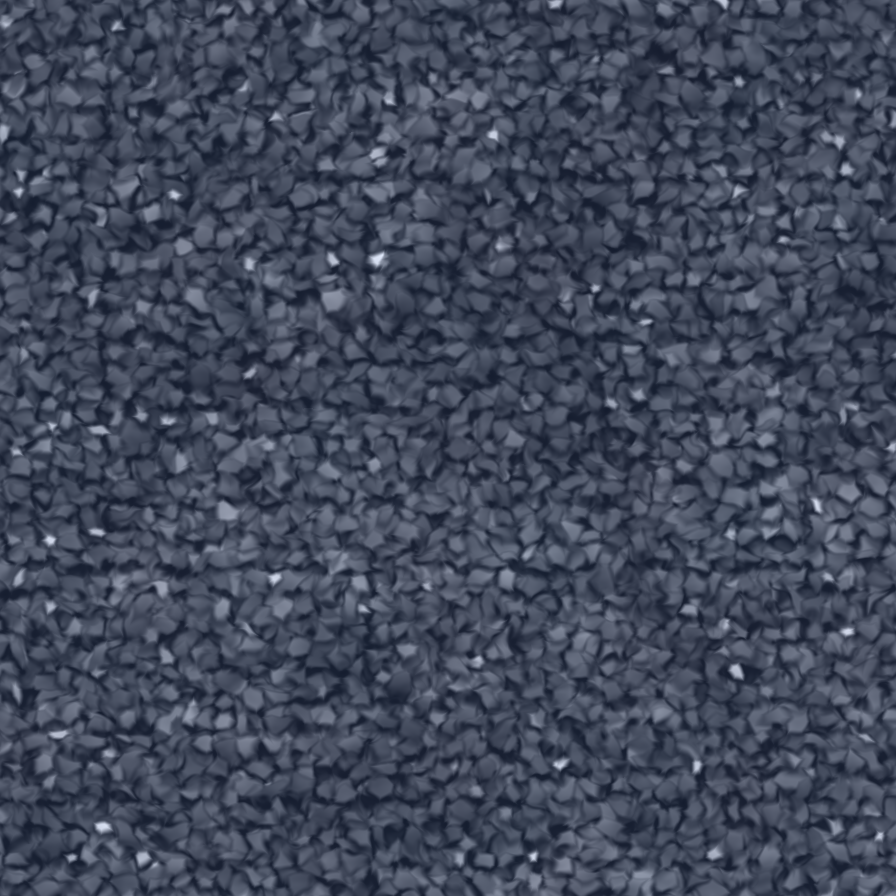
This texture is drawn by a Shadertoy shader. Its source:

```glsl
// Dark blue-grey crushed gravel with soft shadows and a few pale chips.

vec3 hash3(vec3 p) {
    p = fract(p * vec3(0.1031, 0.1030, 0.0973));
    p += dot(p, p.yxz + 33.33);
    return fract((p.xxy + p.yxx) * p.zyx);
}

float cornerSlope(vec2 corner, vec2 offset) {
    vec2 gradient = hash3(vec3(corner, 7.0)).xy * 2.0 - 1.0;
    return dot(gradient, offset);
}

float gradientNoise(vec2 p) {
    vec2 c = floor(p), f = fract(p);
    vec2 u = f * f * f * (f * (f * 6.0 - 15.0) + 10.0);
    float low = mix(cornerSlope(c, f), cornerSlope(c + vec2(1, 0), f - vec2(1, 0)), u.x);
    float high = mix(cornerSlope(c + vec2(0, 1), f - vec2(0, 1)), cornerSlope(c + 1.0, f - 1.0), u.x);
    return mix(low, high, u.y);
}

// Distance to an irregular six-sided stone
float stoneDistance(vec2 p, vec3 seed) {
    float d = -1.0;
    for (int k = 0; k < 6; k++) {
        vec3 h = hash3(seed + float(k) * 17.3);
        float angle = (float(k) + 0.6 * h.x) * 1.0472;
        d = max(d, dot(p, vec2(cos(angle), sin(angle))) - mix(0.22, 0.5, h.y));
    }
    return d;
}

// Paints one scattered layer of stones over the tone below
float addStones(float tone, vec2 uv, float scale, float layer) {
    vec2 p = uv * scale * vec2(0.94, 1.06) + layer * 13.7;
    vec2 cell = floor(p);
    float soft = 0.0036 * scale;
    for (int j = -1; j <= 1; j++)
    for (int i = -1; i <= 1; i++) {
        vec2 id = cell + vec2(i, j);
        vec3 seed = vec3(id, layer * 5.0 + 1.0);
        vec3 place = hash3(seed), look = hash3(seed + 41.0);
        vec2 q = p - id - 0.5 - 0.6 * (place.xy - 0.5);

        // Random size, direction and stretch; pale chips are smaller
        bool chip = look.x > 0.95;
        float size = chip ? 0.6 : mix(0.65, 1.1, look.y);
        float turn = place.z * 6.2832;
        vec2 axis = vec2(cos(turn), sin(turn));
        vec2 local = vec2(dot(q, axis), dot(q, vec2(-axis.y, axis.x)));
        local *= vec2(mix(0.75, 1.0, look.z), mix(1.4, 1.0, look.z)) / size;
        float d = stoneDistance(local, seed) * size;

        // Shadow falls mostly below the stone
        tone *= 1.0 - 0.34 * smoothstep(0.22, 0.0, d + 0.3 * q.y);

        // Tilted face, each stone with its own shade
        float face = 0.25 + 0.11 * fract(look.x * 37.0) + 0.15 * pow(look.z, 7.0);
        if (chip) face = mix(0.42, 0.78, look.z);
        face += 0.1 * dot(q, axis) + 0.06 * q.y;
        tone = mix(tone, face, smoothstep(soft, -soft, d));
    }
    return tone;
}

void mainImage(out vec4 fragColor, in vec2 fragCoord) {
    vec2 uv = fragCoord / iResolution.y;

    // Roughen the outlines
    vec2 ragged = uv + 0.0075 * vec2(gradientNoise(uv * 50.0), gradientNoise(uv * 50.0 + 80.0));

    // Stack stones of several sizes
    float tone = 0.16;
    for (int n = 0; n < 5; n++) {
        float scale = 22.0 + 18.0 * fract(float(n) * 0.618 + 0.35);
        tone = addStones(tone, ragged, scale, float(n));
    }

    // Mineral grain, shaded hollows and slow changes of light
    tone += 0.058 + 0.04 * gradientNoise(uv * vec2(70.0, 95.0));
    tone *= 1.0 + 0.26 * gradientNoise(uv * 13.0 + 9.0);
    tone *= 1.0 + 0.2 * gradientNoise(uv * 4.0 + 3.0) + 0.08 * (0.5 - uv.y);
    tone = max(tone, 0.09 + 0.3 * tone);

    // Cool slate tint
    vec3 slate = tone + vec3(-0.03, 0.0, 0.07);
    slate.r += 0.012 * gradientNoise(uv * 9.0 + 20.0);
    fragColor = vec4(clamp(slate, 0.0, 1.0), 1.0);
}
```
